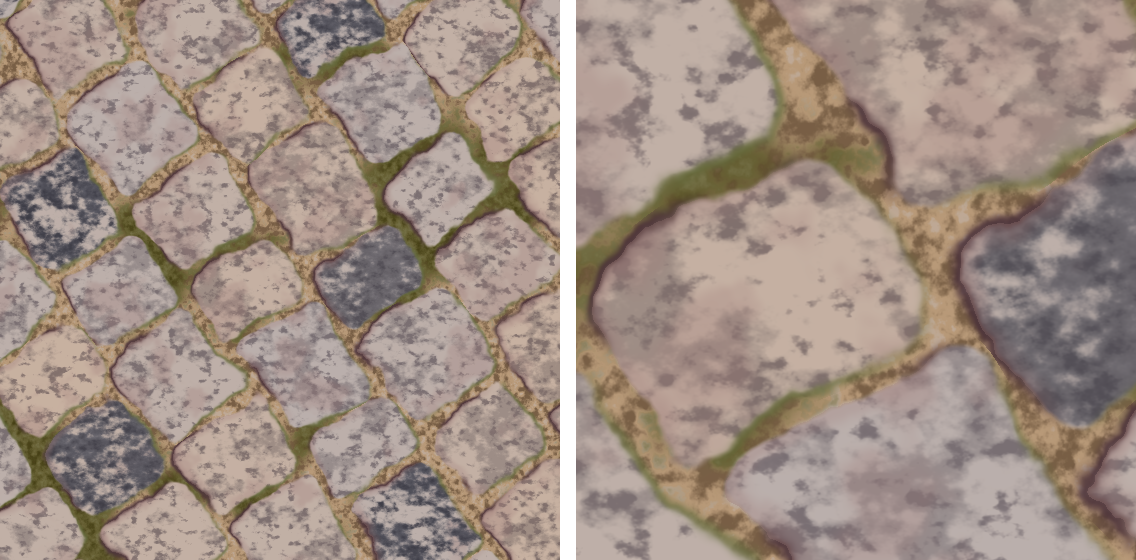
Left, the full canvas; right, a detail of the centre.
This texture is drawn by a WebGL 2 fragment shader. Its source:

```glsl
#version 300 es
precision highp float;
// Worn cobblestone paving: slanted columns of rounded, uneven setts in sandy joints.
// Each column is staggered; the nearest sett is found among neighbouring cells,
// then shaded with layered value noise, dark setts, moss and coloured rims.

uniform vec2 u_resolution;
out vec4 fragColor;

const vec2 ACROSS = vec2(0.813, 0.582);   // from one column to the next
const vec2 ALONG = vec2(-0.582, 0.813);   // along a column
const vec2 PITCH = vec2(0.1914, 0.180);   // sett spacing in canvas units
const float PHASE = 0.13;                 // shift of the columns
const float STAGGER = 0.3;                // row shift per column
const float JOINT = 0.0085;               // half width of a joint
const float CORNER = 0.026;               // corner radius
const float DARK_EVERY = 7.0;             // one dark sett in this many
const float SOFT = 0.0028;                // softness of sett edges

const vec3 LIGHT_STONE = vec3(0.76, 0.70, 0.66);
const vec3 MID_STONE = vec3(0.61, 0.56, 0.54);
const vec3 PIT = vec3(0.43, 0.38, 0.39);
const vec3 SLATE = vec3(0.31, 0.31, 0.35);
const vec3 SAND = vec3(0.72, 0.60, 0.47);
const vec3 EARTH = vec3(0.47, 0.37, 0.27);
const vec3 MOSS = vec3(0.32, 0.31, 0.13);
const vec3 ROSE = vec3(0.62, 0.48, 0.47);
const vec3 RIM_SHADOW = vec3(0.29, 0.19, 0.22);
const vec3 RIM_GREEN = vec3(0.40, 0.43, 0.25);

float hash(vec2 p) {
    vec3 q = fract(vec3(p.xyx) * 0.1031);
    q += dot(q, q.yzx + 33.33);
    return fract((q.x + q.y) * q.z);
}

float noise(vec2 p) {
    vec2 i = floor(p), f = fract(p);
    f = f * f * (3.0 - 2.0 * f);
    return mix(mix(hash(i), hash(i + vec2(1, 0)), f.x),
               mix(hash(i + vec2(0, 1)), hash(i + 1.0), f.x), f.y);
}

float fbm(vec2 p) {
    float sum = 0.0, amp = 0.533;
    for (int k = 0; k < 4; k++) {
        sum += amp * noise(p);
        p = mat2(1.6, 1.2, -1.2, 1.6) * p + 17.3;
        amp *= 0.5;
    }
    return sum;
}

float roundBox(vec2 p, vec2 halfSize, float r) {
    vec2 q = abs(p) - halfSize + r;
    return length(max(q, 0.0)) + min(max(q.x, q.y), 0.0) - r;
}

// Row boundary, shared by the setts above and below it
float boundary(vec2 id) {
    return id.y + 0.32 * (hash(id + 71.0) - 0.5);
}

// Distance to the nearest sett; also gives its cell and the outward direction
float nearestSett(vec2 pos, out vec2 cell, out vec2 outward) {
    float best = 1e3;
    float u = dot(pos, ACROSS) / PITCH.x + PHASE;
    for (int a = -1; a <= 1; a++) {
        float column = floor(u) + float(a);
        float v = dot(pos, ALONG) / PITCH.y - STAGGER * column + 0.6;
        for (int b = -1; b <= 1; b++) {
            vec2 id = vec2(column, floor(v) + float(b));
            float low = boundary(id), high = boundary(id + vec2(0, 1));
            vec2 p = (vec2(u, v) - vec2(column + 0.5, 0.5 * (low + high))) * PITCH;
            vec2 halfSize = 0.5 * vec2(1.0, high - low) * PITCH
                - JOINT * (0.5 + vec2(hash(id + 5.0), hash(id + 9.0)));
            float turn = 0.22 * (hash(id + 31.0) - 0.5);
            p += turn * vec2(-p.y, p.x);
            p.x *= 1.0 + 2.4 * (hash(id + 47.0) - 0.5) * p.y;
            float d = roundBox(p, halfSize, CORNER);
            if (d < best) {
                best = d;
                cell = id;
                vec2 face = p / halfSize;
                face *= face * face;
                outward = normalize(face.x * ACROSS + face.y * ALONG + 1e-5);
            }
        }
    }
    return best;
}

void main() {
    vec2 uv = gl_FragCoord.xy / min(u_resolution.x, u_resolution.y);
    float soft = max(SOFT, 1.0 / min(u_resolution.x, u_resolution.y));

    // Uneven outlines
    vec2 warp = vec2(noise(uv * 13.0), noise(uv * 13.0 + 40.0)) - 0.5;
    vec2 cell, outward;
    float d = nearestSett(uv + 0.024 * warp, cell, outward);
    d += 0.022 * (fbm(uv * 26.0 + 8.0) - 0.5);

    // Stone faces: blotches, fine grain, pits and a tint for each sett
    float blotch = fbm(uv * 24.0);
    float grain = fbm(uv * vec2(75.0, 100.0) + 3.0);
    float tone = 0.5 * (blotch + grain) + 0.10 * (hash(cell + 13.0) - 0.5);
    vec3 stone = mix(MID_STONE, LIGHT_STONE, smoothstep(0.36, 0.57, tone));
    stone = mix(stone, PIT, 0.65 * smoothstep(0.43, 0.24, grain));
    stone *= mix(vec3(0.96, 0.98, 1.02), vec3(1.03, 0.99, 0.95), hash(cell + 23.0));
    stone = mix(stone, ROSE, 0.30 * smoothstep(0.52, 0.72, fbm(uv * 17.0 + 60.0)));
    float isDark = 1.0 - step(0.5, mod(cell.x + 3.0 * cell.y - 1.0, DARK_EVERY));
    float stain = isDark * mix(0.55, 1.0, hash(cell + 3.0)) * smoothstep(0.68, 0.42, tone);
    stone = mix(stone, SLATE + 0.25 * (grain - 0.5), stain);

    // Joints: gritty sand, earth and patches of moss
    float grit = fbm(uv * 115.0 + 20.0);
    vec3 joint = mix(EARTH, SAND, smoothstep(0.26, 0.58, grit));
    joint = mix(joint, LIGHT_STONE, 0.6 * smoothstep(0.60, 0.76, grit));
    float mossy = smoothstep(0.50, 0.68, fbm(uv * 7.0 + 11.0) + 0.25 * (grit - 0.5));
    joint = mix(joint, MOSS + 0.25 * (grit - 0.5), 0.85 * mossy);

    // Rims: plum shadow on the left faces, green growth on the right ones
    vec3 color = mix(stone, joint, smoothstep(-soft, soft, d));
    float side = dot(outward, vec2(-0.98, 0.20));
    float patchy = smoothstep(0.34, 0.62, noise(uv * 19.0 + 30.0));
    float rim = exp(-pow((d - 0.001) / 0.0038, 2.0));
    color = mix(color, RIM_SHADOW, 0.85 * rim * patchy * smoothstep(0.1, 0.7, side));
    color = mix(color, RIM_GREEN, 0.65 * rim * (1.0 - 0.6 * patchy) * smoothstep(0.1, 0.7, -side));
    color = mix(color, ROSE, 0.35 * smoothstep(-0.016, -0.004, d) * step(d, 0.0) * max(side, 0.0));
    fragColor = vec4(clamp(color, 0.0, 1.0), 1.0);
}
```
